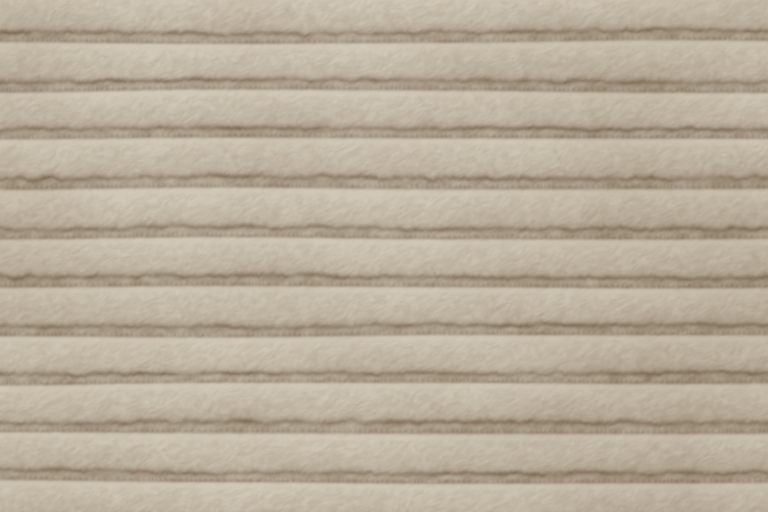
This texture is drawn by a Shadertoy shader. Its source:

```glsl
// Plush beige corduroy: soft horizontal wales divided by ragged, shaded grooves.

#define PITCH 0.0955         // groove spacing, in canvas heights
#define FIRST_GROOVE 0.061   // distance of the first groove from the top
#define WAVER 0.10           // slow drift of a groove, in pitches
#define RAGGED 0.12          // fur raggedness of the groove edge, in pitches
#define FUR_CONTRAST 0.40
#define MOTTLE 0.30
#define STITCHES 88.0        // stitches per canvas height
#define PILE_DARK vec3(0.60, 0.54, 0.46)
#define PILE_LIGHT vec3(0.78, 0.74, 0.67)

float hash(vec2 p) {
    vec3 q = fract(p.xyx * vec3(0.1031, 0.1030, 0.0973));
    q += dot(q, q.yzx + 33.33);
    return fract((q.x + q.y) * q.z);
}

// Smooth value noise in -0.5..0.5
float noise(vec2 p) {
    vec2 cell = floor(p), f = fract(p);
    f = f * f * (3.0 - 2.0 * f);
    float low = mix(hash(cell), hash(cell + vec2(1, 0)), f.x);
    float high = mix(hash(cell + vec2(0, 1)), hash(cell + vec2(1, 1)), f.x);
    return mix(low, high, f.y) - 0.5;
}

float fbm(vec2 p) {
    float sum = 0.0, gain = 0.55;
    for (int i = 0; i < 4; i++) {
        sum += gain * noise(p);
        p = p * 2.03 + 17.3;
        gain *= 0.55;
    }
    return sum;
}

// Short strands leaning up to the right, bent by a slower noise
float fur(vec2 p) {
    p += 0.012 * vec2(noise(p * 23.0), noise(p * 23.0 + 51.0));
    vec2 strand = vec2(dot(p, vec2(0.88, 0.47)), dot(p, vec2(-0.47, 0.88)));
    return 0.5 * noise(strand * vec2(60.0, 140.0) + 80.0)
         + 0.5 * noise(strand * vec2(120.0, 230.0) + 190.0);
}

float bump(float x, float width) {
    return exp(-x * x / (width * width));
}

// Brightness of the pile: 0 is PILE_DARK, 1 is PILE_LIGHT
float pileTone(vec2 p) {
    // Nearest groove, and signed distance below it in pitches
    float row = (1.0 - p.y - FIRST_GROOVE) / PITCH;
    row += WAVER * noise(vec2(p.x * 2.3, row * 0.8 + 40.0));
    float id = floor(row + 0.5);
    float seed = id * 13.7 + 40.0;
    float d = row - id;
    float edge = d + RAGGED * fbm(vec2(p.x * 32.0, seed + 5.0));

    // Rounded wale: bright upper shoulder falling to a shaded lower edge
    float across = d < 0.12 ? d + 1.0 : d;
    float tone = mix(1.08, 0.78, smoothstep(0.28, 1.0, across));
    tone -= 0.20 * smoothstep(-0.20, 0.0, edge) * (1.0 - smoothstep(0.10, 0.20, d));
    tone += 0.08 * bump(d - 0.30, 0.05);

    // Furry floor of the groove, with stitches along its lower side
    float groove = smoothstep(-0.03, 0.03, edge) * (1.0 - smoothstep(0.17, 0.26, d));
    float sway = 2.0 * noise(vec2(p.x * 25.0, seed));
    float stitch = 0.5 + 0.5 * cos(6.2832 * (p.x * STITCHES + sway));
    float ground = 0.44 + 0.40 * noise(vec2(p.x * 45.0, d * 9.0 + seed));
    ground -= 0.18 * stitch * bump(d - 0.17, 0.05);
    tone = mix(tone, ground, groove);
    tone -= 0.20 * bump(d - 0.205, 0.035);

    // Dark ragged shadow under the wale, uneven along its length
    float shadow = 0.56 + 0.70 * fbm(vec2(p.x * 11.0, seed + 9.0));
    tone -= shadow * bump(edge - 0.005, 0.055);

    // Fur is smoother on the bright shoulder
    float rough = mix(1.0, 0.40, bump(d - 0.29, 0.09));
    return tone + FUR_CONTRAST * rough * fur(p);
}

void mainImage(out vec4 fragColor, in vec2 fragCoord) {
    vec2 p = fragCoord / iResolution.y;
    vec2 uv = fragCoord / iResolution.xy;

    // Average four samples per pixel to soften the fine fur
    float tone = 0.0;
    for (int i = 0; i < 4; i++) {
        vec2 offset = vec2(i & 1, i >> 1) * 0.5 - 0.25;
        tone += 0.25 * pileTone(p + offset / iResolution.y);
    }

    // Worn, brushed patches and a slow fall of light to the lower right
    tone += MOTTLE * fbm(p * vec2(4.0, 7.0) + 30.0);
    tone -= 0.20 * smoothstep(0.4, 1.0, uv.x) * (1.2 - 0.6 * uv.y);
    tone -= 0.08 * smoothstep(0.25, 0.0, uv.x);

    fragColor = vec4(mix(PILE_DARK, PILE_LIGHT, clamp(tone, -0.5, 1.2)), 1.0);
}
```
